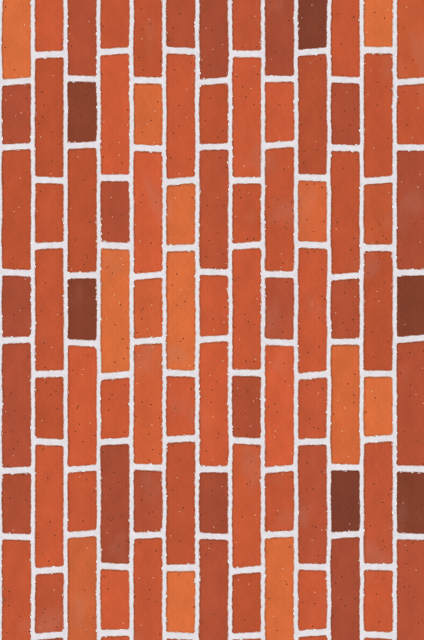
Write a Shadertoy shader that draws this texture.

```glsl
// Upright brick wall: columns of alternating long and short red bricks in pale mortar.

#define COLUMN_PITCH 0.0514            // column spacing, in canvas heights
#define PAIR_PITCH 0.3035              // one long plus one short brick
#define SHORT_SHARE 0.343              // part of a pair taken by the short brick
#define PAIR_START 0.771               // lower end of a short brick, even columns
#define STAGGER 0.155                  // drop of the odd columns
#define JOINT vec2(0.0068, 0.0102)     // mortar widths: upright, level
#define ROUGHNESS 0.0009               // raggedness of the brick edges
#define RED vec3(0.765, 0.345, 0.215)
#define DEEP vec3(0.62, 0.29, 0.21)
#define ORANGE vec3(0.87, 0.45, 0.25)
#define SOOT vec3(0.36, 0.20, 0.16)
#define MORTAR vec3(0.90, 0.88, 0.895)

float hash(vec2 p) {
    vec3 q = fract(vec3(p.xyx) * 0.1031);
    q += dot(q, q.yzx + 33.33);
    return fract((q.x + q.y) * q.z);
}

// Layered, rotated sines, roughly -1 to 1
float waves(vec2 p) {
    float sum = 0.0, gain = 0.5;
    for (int i = 0; i < 4; i++) {
        sum += gain * sin(p.x + 1.7 * sin(p.y)) * cos(p.y + 1.3 * sin(p.x * 0.8));
        p = mat2(1.5, 1.1, -1.1, 1.5) * p + 2.7;
        gain *= 0.62;
    }
    return sum;
}

// Cellular noise: distance to the nearest point, and that point's random value
vec2 cells(vec2 p) {
    vec2 home = floor(p), nearest = vec2(9.0, 0.0);
    for (int j = -1; j <= 1; j++)
    for (int i = -1; i <= 1; i++) {
        vec2 cell = home + vec2(i, j);
        vec2 point = cell + vec2(hash(cell + 11.0), hash(cell + 47.0));
        float dist = length(p - point);
        if (dist < nearest.x) nearest = vec2(dist, hash(cell + 83.0));
    }
    return nearest;
}

float roundedBox(vec2 p, vec2 halfSize, float radius) {
    vec2 q = abs(p) - halfSize + radius;
    return length(max(q, 0.0)) + min(max(q.x, q.y), 0.0) - radius;
}

vec3 brickTone(vec2 id, float isShort) {
    vec3 tone = RED * (0.94 + 0.12 * hash(id + 5.0));
    tone = mix(tone, DEEP, 0.75 * smoothstep(0.5, 1.0, hash(id + 19.0)));
    tone = mix(tone, ORANGE, 0.85 * smoothstep(0.78, 1.0, hash(id + 31.0)));
    return mix(tone, SOOT, 0.6 * isShort * step(0.93, hash(id + 61.0)));
}

void mainImage(out vec4 fragColor, in vec2 fragCoord) {
    vec2 p = fragCoord / iResolution.y;
    float blur = 0.75 / iResolution.y + 0.0005;

    // Hand-laid columns: slightly wavy, each joint shifted and tilted
    float across = (p.x + 0.0012 * waves(p * vec2(23.0, 31.0))) / COLUMN_PITCH;
    float column = floor(across);
    float x = (across - column - 0.5) * COLUMN_PITCH;
    float tilt = 0.07 * sin(column * 4.1 + p.y * 13.0) - 0.02;
    float along = (p.y + tilt * x - PAIR_START + mod(column, 2.0) * STAGGER) / PAIR_PITCH;
    along += 0.018 * (hash(vec2(column, 7.0)) - 0.5) + 0.009 * sin(along * 2.6 + column * 5.3);

    // Short brick first, then the long one
    float pair = floor(along), f = along - pair;
    float isShort = 1.0 - step(SHORT_SHARE, f);
    vec2 ends = mix(vec2(SHORT_SHARE, 1.0), vec2(0.0, SHORT_SHARE), isShort);
    vec2 local = vec2(x, (f - 0.5 * (ends.x + ends.y)) * PAIR_PITCH);
    vec2 halfSize = 0.5 * (vec2(COLUMN_PITCH, (ends.y - ends.x) * PAIR_PITCH) - JOINT);
    vec2 id = vec2(column, pair * 2.0 + isShort) + 40.0;

    // Ragged outline with a few chips
    vec2 grit = cells(p * 150.0 + id * 3.0);
    float d = roundedBox(local, halfSize, 0.0035);
    d += ROUGHNESS * waves(p * 260.0 + id * 2.0);
    d += 0.0016 * step(0.86, grit.y) * (1.0 - smoothstep(0.1, 0.5, grit.x));

    // Fired clay: mottling, grain along the brick, pits and pale flecks
    vec3 brick = brickTone(id, isShort);
    brick *= 1.0 + 0.045 * waves(p * vec2(75.0, 38.0) + id * 4.0);
    brick *= 1.0 + 0.03 * waves(p * vec2(520.0, 240.0));
    vec2 speck = cells(p * 85.0);
    float dot0 = 1.0 - smoothstep(0.05, 0.16, speck.x);
    brick = mix(brick, SOOT, 0.55 * dot0 * step(0.86, speck.y));
    brick = mix(brick, MORTAR, 0.35 * dot0 * step(speck.y, 0.05));

    // Lime haze on scattered patches
    float haze = smoothstep(0.45, 0.95, waves(p * vec2(17.0, 13.0) + 2.0));
    brick = mix(brick, vec3(0.74, 0.52, 0.48), 0.22 * haze);

    // Broken shadow line, strongest on the left and upper edges
    float side = smoothstep(-0.003, 0.003, max(-local.x - halfSize.x, local.y - halfSize.y) + 0.003);
    float broken = 0.6 + 0.4 * waves(p * 90.0 + id);
    float rim = smoothstep(-0.0042, -0.0002, d);
    brick = mix(brick, SOOT, rim * broken * (0.16 + 0.38 * side));

    // Mortar: grainy, a little greyer beside the bricks
    vec3 mortar = MORTAR * (1.0 + 0.035 * waves(p * 190.0));
    mortar *= 1.0 - 0.07 * (1.0 - smoothstep(0.0, 0.0022, d));

    fragColor = vec4(mix(mortar, brick, smoothstep(blur, -blur, d)), 1.0);
}
```
